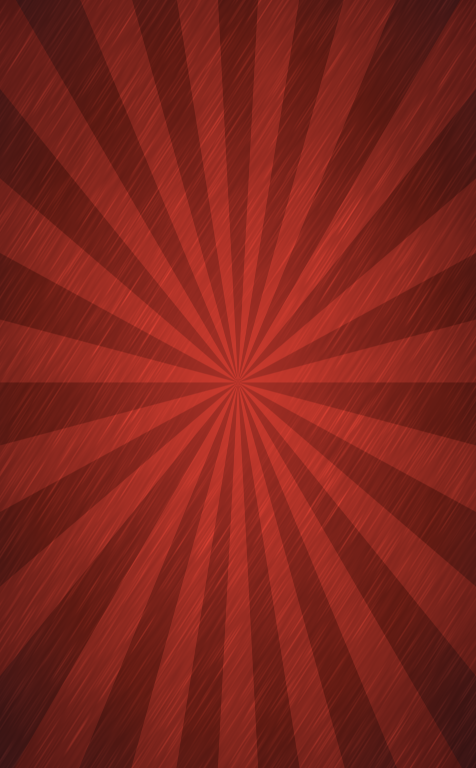
Give the GLSL for this background, as a WebGL 1 fragment shader.

```glsl
precision highp float;
// Red sunburst with stretched rays, a dark vignette and fine slanted scratches.

uniform vec2 u_resolution;

const vec2 CENTER = vec2(0.5, 0.502);      // burst origin, fraction of canvas
const float RAY_PAIRS = 19.0;              // light and dark pairs per turn
const float RAY_STRETCH = 1.585;           // vertical stretch of the rays

const vec3 LIGHT_CORE = vec3(0.795, 0.228, 0.18);
const vec3 LIGHT_MID = vec3(0.515, 0.15, 0.115);
const vec3 LIGHT_RIM = vec3(0.32, 0.092, 0.078);
const vec3 DARK_CORE = vec3(0.645, 0.185, 0.148);
const vec3 DARK_MID = vec3(0.382, 0.104, 0.073);
const vec3 DARK_RIM = vec3(0.235, 0.085, 0.085);
const float MID_RADIUS = 0.9;              // 1.0 touches the canvas sides
const float RIM_RADIUS = 1.4;
const float FADE_POWER = 1.2;

const float SCRATCH_ANGLE = 1.0;           // radians above horizontal
const vec2 SCRATCH_CELLS = vec2(13.0, 105.0);  // cells along, across
const float SCRATCH_WIDTH = 0.0018;
const float SCRATCH_GAIN = 0.13;
const vec2 GRAIN_CELLS = vec2(18.0, 220.0);
const float GRAIN_GAIN = 0.07;
const float MOTTLE_SCALE = 5.0;
const float MOTTLE_GAIN = 0.16;

// Two random values for a lattice cell
vec2 hash2(vec2 cell) {
  vec3 q = fract(cell.xyx * vec3(0.1031, 0.1030, 0.0973));
  q += dot(q, q.yzx + 33.33);
  return fract((q.xx + q.yz) * q.zy);
}

vec2 gradient(vec2 cell) {
  float angle = 6.28318 * hash2(cell).x;
  return vec2(cos(angle), sin(angle));
}

// Gradient noise, roughly -0.7 to 0.7
float gradientNoise(vec2 p) {
  vec2 i = floor(p);
  vec2 f = p - i;
  vec2 w = f * f * f * (f * (f * 6.0 - 15.0) + 10.0);
  float a = dot(gradient(i), f);
  float b = dot(gradient(i + vec2(1.0, 0.0)), f - vec2(1.0, 0.0));
  float c = dot(gradient(i + vec2(0.0, 1.0)), f - vec2(0.0, 1.0));
  float d = dot(gradient(i + vec2(1.0, 1.0)), f - vec2(1.0, 1.0));
  return mix(mix(a, b, w.x), mix(c, d, w.x), w.y);
}

// 1 inside light rays, 0 inside dark rays, with a smooth edge
float rayMask(vec2 p, float pixel) {
  vec2 q = vec2(p.x, p.y / RAY_STRETCH);
  float angle = atan(q.y, q.x);
  float edgeDistance = sin(RAY_PAIRS * angle) * length(q) / RAY_PAIRS;
  return smoothstep(-0.6 * pixel, 0.6 * pixel, edgeDistance);
}

// Core to middle to rim tone
vec3 fadeTone(vec3 core, vec3 middle, vec3 rim, float radius) {
  float inward = pow(min(radius / MID_RADIUS, 1.0), FADE_POWER);
  float outward = clamp((radius - MID_RADIUS) / (RIM_RADIUS - MID_RADIUS), 0.0, 1.0);
  return mix(mix(core, middle, inward), rim, outward);
}

// Overlapping layers of thin tapered strokes, one stroke per cell
float scratches(vec2 q) {
  float total = 0.0;
  for (int layer = 0; layer < 4; layer++) {
    vec2 g = q * SCRATCH_CELLS + float(layer) * vec2(13.37, 41.63);
    float row = floor(g.y);
    g.x += 9.0 * hash2(vec2(row, float(layer) + 3.0)).x;
    vec2 random = hash2(vec2(floor(g.x), row) + 57.0 * float(layer));
    float offset = abs(fract(g.y) - mix(0.25, 0.75, random.x)) / SCRATCH_CELLS.y;
    float along = fract(g.x);
    float taper = smoothstep(0.0, 0.25, along) * smoothstep(1.0, 0.6, along);
    float strength = random.y * random.y;
    total += strength * taper * (1.0 - smoothstep(0.0, SCRATCH_WIDTH, offset));
  }
  return total;
}

void main() {
  vec2 uv = gl_FragCoord.xy / u_resolution;
  vec2 p = (uv - CENTER) * vec2(u_resolution.x / u_resolution.y, 1.0);
  float radius = length((uv - CENTER) * 2.0);

  // Rays, each tone fading toward the corners
  vec3 light = fadeTone(LIGHT_CORE, LIGHT_MID, LIGHT_RIM, radius);
  vec3 dark = fadeTone(DARK_CORE, DARK_MID, DARK_RIM, radius);
  vec3 color = mix(dark, light, rayMask(p, 1.0 / u_resolution.y));

  // Scratches and grain share one slanted frame
  float c = cos(SCRATCH_ANGLE);
  float s = sin(SCRATCH_ANGLE);
  vec2 q = vec2(c * p.x + s * p.y, c * p.y - s * p.x) + 5.0;
  float marks = SCRATCH_GAIN * (scratches(q) - 0.1);
  marks += GRAIN_GAIN * gradientNoise(q * GRAIN_CELLS);

  // Worn texture, weaker near the core
  float wear = smoothstep(0.05, 0.5, radius);
  float mottle = MOTTLE_GAIN * gradientNoise(p * MOTTLE_SCALE + 20.0);
  color *= 1.0 + wear * (marks + mottle * smoothstep(0.3, 1.2, radius));
  color += wear * marks * vec3(0.22, 0.09, 0.07);

  gl_FragColor = vec4(color, 1.0);
}
```
